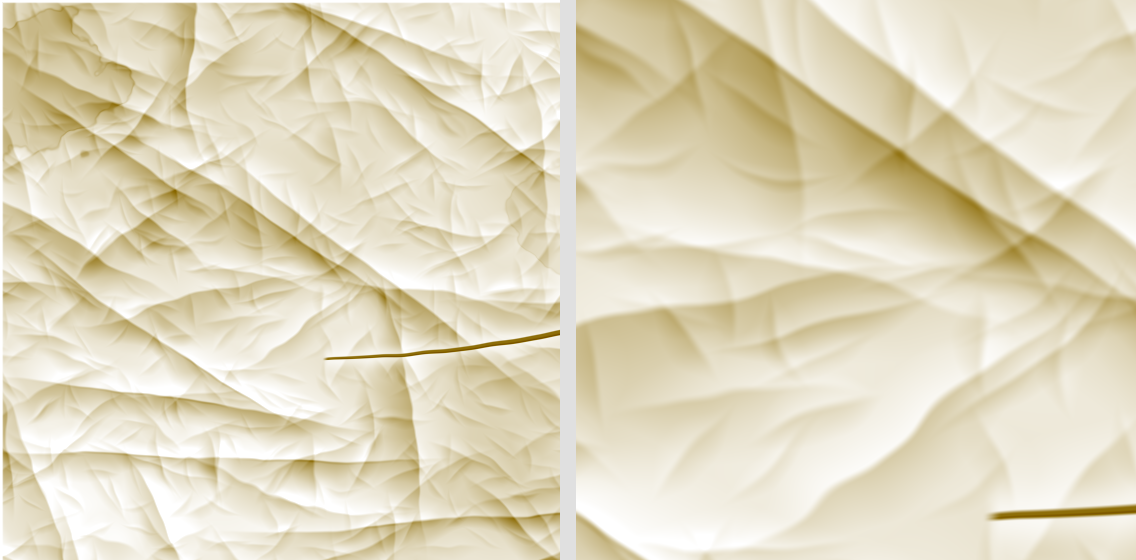
Left, the full canvas; right, a detail of the centre.
Give the GLSL for this texture, as a WebGL 2 fragment shader.

```glsl
#version 300 es
precision highp float;
uniform vec2 u_resolution;
out vec4 fragColor;

const vec3 ABSORB = vec3(0.46, 0.59, 1.0);  // how depth of tone darkens each channel
const float BASE_TONE = 0.195;
const float CLOUD_TONE = 0.42;
const float CRUMPLE_TONE = 0.25;
const float CRUMPLE_SCALE = 3.0;
const int CRUMPLE_LAYERS = 4;
const int FOLDS = 9;
const float FOLD_TONE = 0.25;
const float EDGE_SOFT = 0.003;
const float TEAR_START = 0.575;
const float MARGIN = 0.005;

float hash(vec2 p) {
    return fract(sin(dot(p, vec2(127.1, 311.7))) * 43758.55);
}

vec2 hash2(vec2 p) {
    return vec2(hash(p), hash(p + 37.7));
}

float noise(vec2 p) {
    vec2 i = floor(p), f = fract(p);
    f = f * f * (3.0 - 2.0 * f);
    return mix(mix(hash(i), hash(i + vec2(1, 0)), f.x),
               mix(hash(i + vec2(0, 1)), hash(i + vec2(1, 1)), f.x), f.y);
}

float fbm(vec2 p) {
    float sum = 0.0, amp = 0.5;
    for (int i = 0; i < 4; i++) {
        sum += amp * noise(p);
        p = mat2(0.8, 0.6, -0.6, 0.8) * p * 2.03 + 5.1;
        amp *= 0.5;
    }
    return sum;
}

vec2 rotate(vec2 p, float a) {
    float c = cos(a), s = sin(a);
    return vec2(c * p.x + s * p.y, c * p.y - s * p.x);
}

// Dark below the crease, lighter above, both fading with distance
float creaseShade(float v, float width, float soft) {
    float below = smoothstep(soft, -soft, v);
    float fade = max(1.0 - abs(v) / width, 0.0);
    return fade * mix(-0.5, 1.0, below);
}

// One short bent crease per cell
float crumple(vec2 p, float scale) {
    p *= scale;
    vec2 cell = floor(p);
    float sum = 0.0;
    for (int y = -1; y <= 1; y++)
    for (int x = -1; x <= 1; x++) {
        vec2 id = cell + vec2(x, y);
        vec2 place = hash2(id + scale);
        vec2 form = hash2(id + scale + 17.3);
        vec2 q = rotate(p - id - place, -0.3 + (form.x - 0.5) * 2.6);
        q.y += (form.y - 0.5) * 0.4 * q.x * q.x;
        float taper = smoothstep(0.85, 0.1, abs(q.x));
        float width = mix(0.14, 0.4, form.y) * (taper + 0.05);
        sum += taper * creaseShade(q.y, width, EDGE_SOFT * scale) * mix(0.5, 1.2, place.y);
    }
    return sum;
}

// Long folds: diagonal in the upper part, nearly level at the bottom
float longFolds(vec2 p) {
    float sum = 0.0;
    for (int i = 0; i < FOLDS; i++) {
        float k = float(i);
        vec2 r = hash2(vec2(k, 4.7)), s = hash2(vec2(k, 9.2));
        vec2 centre = vec2(mix(0.1, 0.9, r.x), (k + 0.6) / float(FOLDS));
        float angle = -0.6 * smoothstep(0.2, 0.45, centre.y) * smoothstep(1.1, 0.8, centre.y);
        vec2 q = rotate(p - centre, angle + (r.y - 0.5) * 0.3);
        q.y += (s.x - 0.5) * 0.35 * q.x * q.x;
        float taper = smoothstep(1.0, 0.4, abs(q.x) / mix(0.25, 0.5, s.y));
        float width = mix(0.045, 0.09, s.x) * (0.4 + noise(vec2(q.x * 9.0, k)));
        float thread = exp(-pow(q.y / 0.0022, 2.0)) * smoothstep(0.35, 0.75, noise(vec2(q.x * 7.0, k + 3.0)));
        sum += taper * (creaseShade(q.y, width, EDGE_SOFT) + 0.8 * thread);
    }
    return sum;
}

// Water mark with a ragged outline and a thin dried rim
float stain(vec2 p, vec2 centre, vec2 radii) {
    float d = length((p - centre) / radii) - 1.0 + 0.8 * (fbm(p * 13.0) - 0.47);
    float inside = smoothstep(0.02, -0.02, d);
    return inside * (0.7 + 0.3 * fbm(p * 6.0)) + 0.6 * exp(-pow(d / 0.022, 2.0));
}

void main() {
    vec2 uv = gl_FragCoord.xy / u_resolution;
    vec2 bend = vec2(fbm(uv * 5.0), fbm(uv * 5.0 + 31.0)) - 0.47;
    vec2 p = uv + 0.07 * bend;

    // Clouded paper and crumples from coarse to fine
    float relief = CLOUD_TONE * (fbm(uv * vec2(2.2, 3.2) + 8.0) - 0.47);
    float scale = CRUMPLE_SCALE, amp = CRUMPLE_TONE;
    for (int i = 0; i < CRUMPLE_LAYERS; i++) {
        relief += amp * crumple(p + float(i) * 3.7, scale);
        scale *= 1.85;
        amp *= 0.76;
    }
    relief += FOLD_TONE * longFolds(uv + 0.03 * bend);
    relief += 0.16 * stain(uv, vec2(0.06, 0.85), vec2(0.15, 0.13));
    relief += 0.09 * stain(uv, vec2(1.0, 0.62), vec2(0.11, 0.10));
    float tone = max(BASE_TONE + relief + 0.6 * relief * abs(relief), 0.0);

    // Tear with a pale lip, thickening to the right
    float along = max(uv.x - TEAR_START, 0.0) / (1.0 - TEAR_START);
    float off = uv.y - 0.359 - 0.046 * pow(along, 1.7) - 0.003 * (noise(vec2(uv.x * 25.0, 2.0)) - 0.5);
    float present = smoothstep(0.0, 0.012, uv.x - TEAR_START);
    float halfWidth = mix(0.0015, 0.0042, along);
    tone *= 1.0 - 0.7 * present * exp(-pow(off / 0.018, 2.0));
    float gap = smoothstep(halfWidth + 0.002, halfWidth - 0.001, abs(off));
    tone = mix(tone, 0.97 + 0.25 * smoothstep(0.0, -halfWidth, off), present * gap);

    // Blank strip along the left and top
    tone *= smoothstep(MARGIN - 0.002, MARGIN + 0.002, min(uv.x, 1.0 - uv.y));
    fragColor = vec4(clamp(1.0 - tone * ABSORB, 0.0, 1.0), 1.0);
}
```
